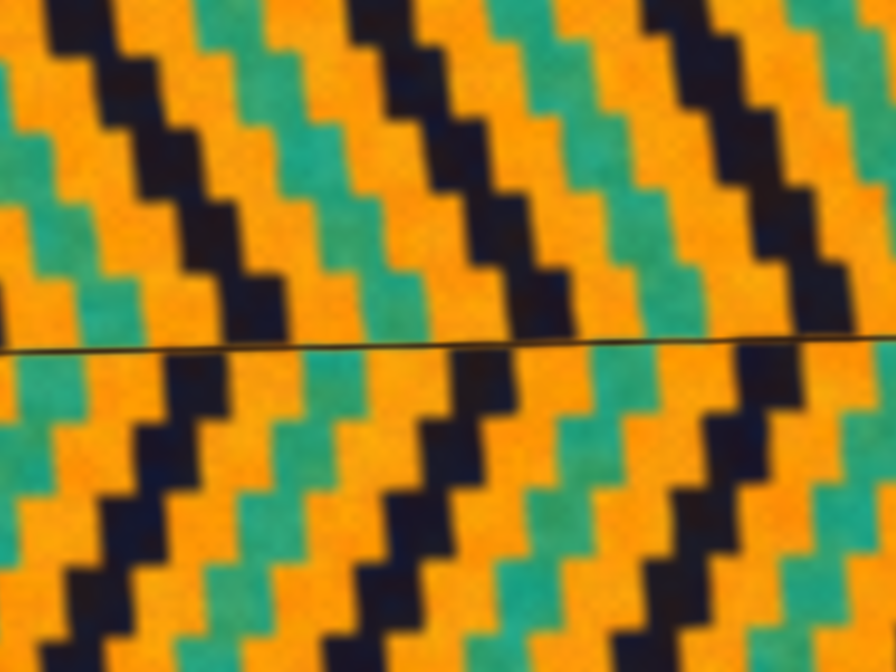
Write a Shadertoy shader that draws this pattern.

```glsl
// Woven cloth of stepped dark and green blocks on orange, in two joined strips.
// Each row is a repeated band pattern, shifted sideways per row so that the
// steps run one way above a tilted dark seam and the other way below it.

#define SEAM_Y 0.475
#define SEAM_SLOPE 0.0165
#define SEAM_HALF 0.0085
#define UPPER_ROW 0.1085
#define LOWER_ROW 0.107
#define BAND_HALF 0.117
#define SOFTNESS 0.0165
#define JITTER 0.010
#define MOTTLE 0.9
#define ORANGE vec3(0.985, 0.605, 0.03)
#define GREEN vec3(0.165, 0.63, 0.46)
#define DARK vec3(0.105, 0.09, 0.145)

float hash(vec2 p) {
    return fract(sin(dot(p, vec2(127.1, 311.7))) * 43758.5453);
}

float noise(vec2 p) {
    vec2 i = floor(p), f = fract(p);
    f = f * f * (3.0 - 2.0 * f);
    return mix(mix(hash(i), hash(i + vec2(1, 0)), f.x),
               mix(hash(i + vec2(0, 1)), hash(i + vec2(1, 1)), f.x), f.y);
}

// Coverage of one repeating band, with a small offset and width per block
float band(float u, float centre, float period, float row) {
    float cell = floor(u - centre + 0.5);
    vec2 id = vec2(cell + centre * 7.0, row);
    float offset = (hash(id) - 0.5) * 2.0 * JITTER;
    float halfWidth = BAND_HALF + (hash(id + 31.7) - 0.5) * JITTER;
    float dist = (abs(u - centre - cell - offset) - halfWidth) * period;
    return 1.0 - smoothstep(-SOFTNESS, SOFTNESS, dist);
}

// Colour of one row; height is measured from the seam
vec3 rowColor(float x, float height, float row, float rowHeight, vec2 p) {
    bool upper = row >= 0.0;
    float k = upper ? row : -1.0 - row;
    float start = upper ? 0.329 - 0.064 * k : 0.243 - 0.047 * k;
    float period = upper ? 0.421 + 0.0045 * k : 0.4263;
    float shear = upper ? 0.11 : 0.07;
    float centreHeight = (row + 0.5) * rowHeight;
    float u = (x - start + shear * (height - centreHeight)) / period;

    // Dye variation
    float patchy = noise(p * 17.0) - 0.5;
    float hue = noise(p * 31.0 + 9.0) - 0.5;
    vec3 orange = ORANGE + MOTTLE * vec3(-0.02, 0.07, 0.05) * patchy
                + MOTTLE * vec3(0.0, 0.06, -0.03) * hue;
    vec3 green = GREEN + MOTTLE * vec3(0.12, -0.03, -0.16) * patchy
               + MOTTLE * vec3(0.08, 0.05, 0.04) * hue;
    vec3 dark = DARK + MOTTLE * vec3(0.05, 0.02, -0.06) * patchy
              + MOTTLE * vec3(-0.04, 0.02, 0.07) * hue;

    vec3 color = mix(orange, green, band(u, 0.605, period, row));
    return mix(color, dark, band(u, 0.118, period, row));
}

void mainImage(out vec4 fragColor, in vec2 fragCoord) {
    vec2 p = fragCoord / iResolution.y;

    // Slight unevenness of the weave
    vec2 wobble = vec2(noise(p * 22.0 + 4.0), noise(p * 18.0 + 17.0)) - 0.5;
    vec2 q = p + 0.005 * wobble;
    float height = q.y - SEAM_Y - SEAM_SLOPE * q.x;

    // Blend the two rows that meet at the nearest row edge
    float rowHeight = height > 0.0 ? UPPER_ROW + 0.0055 * q.x : LOWER_ROW;
    float edge = floor(height / rowHeight + 0.5);
    float above = smoothstep(-SOFTNESS, SOFTNESS, height - edge * rowHeight);
    vec3 color = mix(rowColor(q.x, height, edge - 1.0, rowHeight, p),
                     rowColor(q.x, height, edge, rowHeight, p), above);

    // Soft dark seam, fainter in places
    float seamDist = p.y - SEAM_Y - SEAM_SLOPE * p.x + 0.001 * wobble.y;
    float line = 1.0 - smoothstep(0.0, SEAM_HALF, abs(seamDist));
    float strength = 0.62 + 0.33 * noise(vec2(p.x * 12.0, 3.0));
    color = mix(color, vec3(0.19, 0.11, 0.06), line * strength);

    // Fine thread grain
    color *= 1.0 + 0.05 * (noise(p * 70.0) - 0.5);
    fragColor = vec4(clamp(color, 0.0, 1.0), 1.0);
}
```
